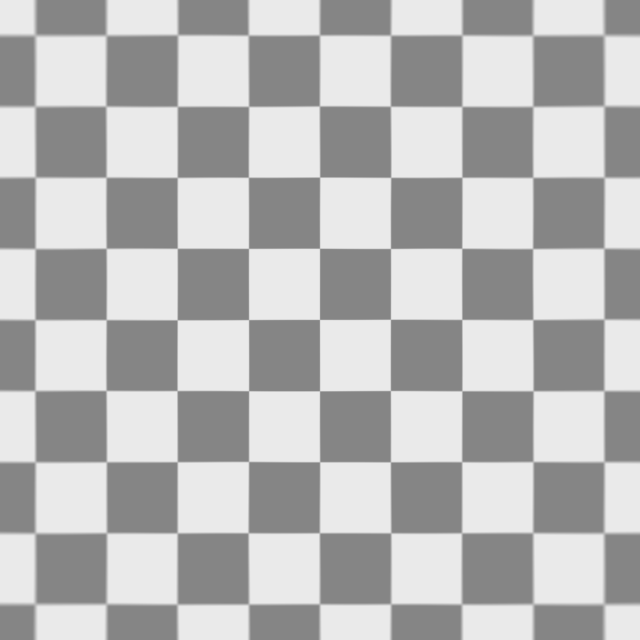
This pattern is drawn by a WebGL 1 fragment shader. Its source:

```glsl
precision highp float;

uniform vec2 u_resolution;

#define CELLS 9.0
#define LIGHT vec3(0.918)
#define DARK vec3(0.522)
#define CENTER_BLUR 0.0014
#define EDGE_BLUR 0.0095
#define WOBBLE 0.0010
#define WOBBLE_SCALE 7.0

// Pseudo-random gradient at a lattice point
vec2 latticeGradient(vec2 cell) {
  float angle = 6.2832 * fract(sin(dot(cell, vec2(127.1, 311.7))) * 437.585);
  return vec2(cos(angle), sin(angle));
}

float gradientNoise(vec2 p) {
  vec2 cell = floor(p);
  vec2 f = p - cell;
  vec2 blend = f * f * f * (f * (f * 6.0 - 15.0) + 10.0);
  float a = dot(latticeGradient(cell), f);
  float b = dot(latticeGradient(cell + vec2(1.0, 0.0)), f - vec2(1.0, 0.0));
  float c = dot(latticeGradient(cell + vec2(0.0, 1.0)), f - vec2(0.0, 1.0));
  float d = dot(latticeGradient(cell + 1.0), f - 1.0);
  return mix(mix(a, b, blend.x), mix(c, d, blend.x), blend.y);
}

// Alternating -1 / +1 bands with soft transitions at integers
vec2 softBands(vec2 p, float halfWidth) {
  vec2 edge = floor(p + 0.5);
  vec2 parity = 1.0 - 2.0 * mod(edge, 2.0);
  vec2 ramp = smoothstep(vec2(-halfWidth), vec2(halfWidth), p - edge);
  return parity * (2.0 * ramp - 1.0);
}

void main() {
  float shortSide = min(u_resolution.x, u_resolution.y);
  vec2 p = (gl_FragCoord.xy - 0.5 * u_resolution) / shortSide;

  // Slight unevenness of the cell edges
  vec2 q = p * WOBBLE_SCALE;
  vec2 wobble = WOBBLE * vec2(gradientNoise(q), gradientNoise(q + 31.4));

  // Focus falls off from the center, never sharper than a pixel
  float blur = CENTER_BLUR + EDGE_BLUR * dot(p, p);
  blur = max(blur, 0.75 / shortSide);

  // The product of both band directions forms the checks
  vec2 bands = softBands((p + wobble) * CELLS, blur * CELLS);
  float darkness = 0.5 + 0.5 * bands.x * bands.y;
  gl_FragColor = vec4(mix(LIGHT, DARK, darkness), 1.0);
}
```
